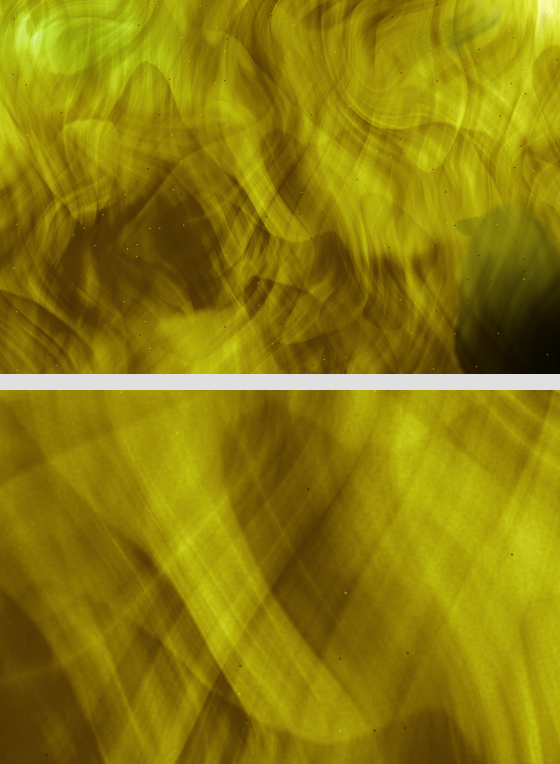
Top, the full canvas; bottom, a detail of the centre.
Reproduce this texture procedurally as a WebGL 1 fragment shader.

```glsl
precision highp float;
uniform vec2 u_resolution;

const vec3 UMBER = vec3(0.11, 0.05, 0.00);
const vec3 BROWN = vec3(0.32, 0.22, 0.01);
const vec3 OCHRE = vec3(0.48, 0.38, 0.01);
const vec3 GOLD = vec3(0.62, 0.55, 0.02);
const vec3 YELLOW = vec3(0.72, 0.71, 0.04);
const vec3 LIME = vec3(0.84, 0.87, 0.16);
const vec3 CREAM = vec3(1.00, 1.00, 0.62);
const vec3 OLIVE = vec3(0.34, 0.33, 0.03);
const vec3 GREEN_TINT = vec3(0.84, 0.99, 1.20);
const float BASE_TONE = 0.55;
const float STREAK_GAIN = 0.27;
const float STRAND_GAIN = 0.15;
const float THREAD_GAIN = 0.10;
const float FOLD_GAIN = 0.14;
const float WARP = 0.13;
const float SPIN = 3.6;
const float SPECK_CELLS = 34.0;
const float GRAIN = 0.05;

vec2 hash2(vec2 c) {
  c = vec2(dot(c, vec2(127.1, 311.7)), dot(c, vec2(269.5, 183.3)));
  return fract(sin(c) * 43758.5453);
}

float corner(vec2 cell, vec2 offset) {
  return dot(hash2(cell) * 2.0 - 1.0, offset);
}

float gradientNoise(vec2 p) {
  vec2 i = floor(p), f = fract(p);
  vec2 u = f * f * f * (f * (f * 6.0 - 15.0) + 10.0);
  vec2 e = vec2(1.0, 0.0);
  float low = mix(corner(i, f), corner(i + e, f - e), u.x);
  float high = mix(corner(i + e.yx, f - e.yx), corner(i + 1.0, f - 1.0), u.x);
  return 1.5 * mix(low, high, u.y);
}

float fbm(vec2 p) {
  float sum = 0.0, amp = 0.55;
  for (int i = 0; i < 4; i++) {
    sum += amp * gradientNoise(p);
    p = p * 2.03 + vec2(17.3, 9.1);
    amp *= 0.55;
  }
  return sum;
}

vec2 rotate(vec2 p, float a) {
  float c = cos(a), s = sin(a);
  return vec2(c * p.x - s * p.y, s * p.x + c * p.y);
}

// Winds the plane around scattered vortices
vec2 swirl(vec2 p, float seed) {
  for (int i = 0; i < 9; i++) {
    vec2 key = vec2(float(i) + 1.0, seed);
    vec2 centre = hash2(key) * vec2(1.6, 1.0);
    vec2 shape = hash2(key + 31.0);
    float radius = mix(0.08, 0.24, shape.x);
    vec2 d = p - centre;
    p = centre + rotate(d, SPIN * (shape.y - 0.5) * exp(-dot(d, d) / (radius * radius)));
  }
  return p;
}

float glow(vec2 p, vec2 centre, vec2 radius) {
  vec2 d = (p - centre) / radius;
  return exp(-dot(d, d));
}

// Broad distribution of light and ink
float lighting(vec2 p) {
  float t = BASE_TONE;
  t += 0.30 * glow(p, vec2(0.12, 0.88), vec2(0.36, 0.24));
  t += 0.65 * glow(p, vec2(1.50, 1.00), vec2(0.24, 0.14));
  t += 0.30 * glow(p, vec2(1.38, 0.71), vec2(0.28, 0.13));
  t += 0.14 * glow(p, vec2(1.08, 0.47), vec2(0.18, 0.22));
  t += 0.08 * glow(p, vec2(0.68, 0.60), vec2(0.12, 0.22));
  t -= 0.10 * glow(p, vec2(0.65, 0.80), vec2(0.08, 0.12));
  t -= 0.20 * glow(p, vec2(0.47, 0.38), vec2(0.27, 0.19));
  t -= 0.24 * glow(p, vec2(0.81, 0.42), vec2(0.05, 0.20));
  t -= 0.21 * glow(p, vec2(0.10, 0.24), vec2(0.36, 0.22));
  t -= 0.28 * glow(p, vec2(1.06, 0.28), vec2(0.12, 0.05));
  t -= 0.24 * glow(p, vec2(1.10, 0.04), vec2(0.30, 0.20));
  return t;
}

vec3 inkColour(float t) {
  t *= 5.0;
  vec3 c = mix(UMBER, BROWN, clamp(t, 0.0, 1.0));
  c = mix(c, OCHRE, clamp(t - 1.0, 0.0, 1.0));
  c = mix(c, GOLD, clamp(t - 2.0, 0.0, 1.0));
  c = mix(c, YELLOW, clamp(t - 3.0, 0.0, 1.0));
  c = mix(c, LIME, clamp(t - 4.0, 0.0, 1.0));
  return mix(c, CREAM, clamp((t - 5.0) / 1.6, 0.0, 1.0));
}

void main() {
  vec2 p = gl_FragCoord.xy / u_resolution.y;
  float pixel = 1.0 / u_resolution.y;
  vec2 drift = vec2(fbm(p * 3.0), fbm(p * 3.0 + 40.0));
  vec2 bent = p + 0.12 * drift;
  float tone = lighting(bent), veil = 0.0;

  // Overlapping sheets of streaks, fine strands and sharp-edged folds
  for (int i = 0; i < 3; i++) {
    float seed = float(i) * 5.0 + 3.0;
    vec2 q = swirl(p, seed);
    q += WARP * vec2(gradientNoise(q * 2.4 + seed), gradientNoise(q * 2.4 + seed + 23.0));
    q = rotate(q, (float(i) - 1.0) * 0.5);
    float streak = fbm(q * vec2(8.0, 1.3) + seed);
    float strand = fbm(q * vec2(34.0, 2.6) + vec2(2.0 * streak, seed));
    float patchy = smoothstep(-0.25, 0.45, gradientNoise(q * 3.5 + seed + 60.0));
    float thread = pow(1.0 - min(abs(gradientNoise(q * vec2(17.0, 1.8) + 0.6 * streak)), 1.0), 16.0);
    float phase = fract(2.0 * gradientNoise(q * vec2(3.6, 1.6) + seed) + 0.2 * streak);
    float fold = phase * phase * smoothstep(1.0, 0.94, phase) - 0.3;
    tone += STREAK_GAIN * streak + STRAND_GAIN * strand * (0.5 + patchy);
    tone += THREAD_GAIN * patchy * (thread - 0.2) - FOLD_GAIN * fold * (0.4 + patchy);
    veil += streak;
  }
  tone = max(tone, 0.16 + 0.3 * tone);

  // Lit gap beneath the scalloped ink front
  float front = 0.18 + 0.10 * drift.x;
  float gap = smoothstep(0.02, -0.02, p.y - front) * glow(bent, vec2(0.52, 0.06), vec2(0.12, 0.17));
  tone = mix(tone, 0.95 + 0.15 * veil, 0.8 * gap);

  vec3 colour = inkColour(tone);
  colour *= mix(vec3(1.0), GREEN_TINT, 0.8 * glow(bent, vec2(0.18, 0.92), vec2(0.30, 0.15)));
  float haze = glow(bent, vec2(1.27, 0.90), vec2(0.17, 0.09)) * smoothstep(-0.1, 0.5, veil);
  colour = mix(colour, OLIVE, 0.75 * haze);

  // Dark plume with a rounded cap
  vec2 soft = p + 0.05 * drift;
  float body = length((soft - vec2(1.37, 0.17)) / vec2(0.16, 0.30)) - 1.0;
  float cap = length((soft - vec2(1.28, 0.39)) / vec2(0.08, 0.035)) - 1.0;
  float plume = max(smoothstep(0.05, -0.07, body), 0.8 * smoothstep(0.15, -0.15, cap));
  float depth = smoothstep(0.40, 0.06, p.y + 0.08 * veil - 0.25 * (p.x - 1.37));
  vec3 plumeColour = mix(OLIVE * (1.2 + 0.7 * veil), UMBER, depth);
  colour = mix(colour, plumeColour, 0.75 * plume);
  colour *= 1.0 - 0.85 * glow(bent, vec2(1.50, 0.02), vec2(0.22, 0.25));

  // Scattered specks and fine grain
  vec2 cell = floor(p * SPECK_CELLS);
  vec2 pick = hash2(cell + 71.0);
  vec2 centre = (cell + 0.2 + 0.6 * hash2(cell + 13.0)) / SPECK_CELLS;
  float speck = smoothstep(0.0008 + pixel, 0.0003, length(p - centre)) * step(0.92, pick.x);
  colour = mix(colour, pick.y > 0.4 ? LIME : UMBER, 0.5 * speck);
  colour *= 1.0 + GRAIN * gradientNoise(p * 260.0);
  gl_FragColor = vec4(clamp(colour, 0.0, 1.0), 1.0);
}
```
